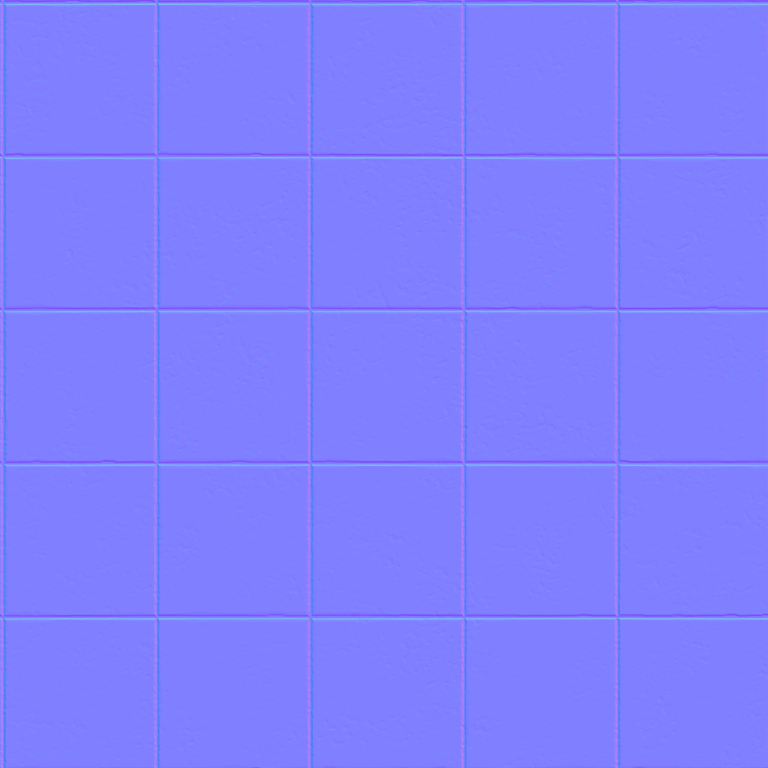
Write a three.js fragment shader that draws this texture map.

```glsl
#define TILES 5.0
#define ORIGIN vec2(0.0045, -0.0037)
#define GAP 0.0005
#define FLANK 0.0025
#define SHOULDER 0.0045
#define DEPTH 0.00096
#define JITTER 0.0005
#define TILT 0.0009
#define ROUGHNESS 0.0010
#define CHIP 0.0012
#define PIT_DEPTH 0.00009
#define SAMPLE_STEP 0.0007

varying vec2 vUv;

float hash(vec2 p) {
  vec3 q = fract(p.xyx * 0.1031);
  q += dot(q, q.yzx + 33.33);
  return fract((q.x + q.y) * q.z);
}

// Value noise with a quintic fade, so that its slope is continuous
float noise(vec2 p) {
  vec2 i = floor(p), f = fract(p);
  vec2 u = f * f * f * (f * (f * 6.0 - 15.0) + 10.0);
  float low = mix(hash(i), hash(i + vec2(1.0, 0.0)), u.x);
  float high = mix(hash(i + vec2(0.0, 1.0)), hash(i + 1.0), u.x);
  return mix(low, high, u.y);
}

// Distance from the joint centre at which a tile edge starts to rise
float edgeInset(vec2 edgeId, float along) {
  float shift = (hash(edgeId) - 0.5) * JITTER;
  float slant = (hash(edgeId + 57.0) - 0.5) * TILT * (along - 0.5);
  return GAP + shift + slant;
}

// Tile tops at DEPTH, joints at zero
float tileProfile(vec2 p) {
  vec2 grid = (p - ORIGIN) * TILES;
  vec2 cell = mod(floor(grid), TILES);
  vec2 local = fract(grid);
  vec2 side = step(0.5, local);
  vec2 toJoint = (0.5 - abs(local - 0.5)) / TILES;

  vec2 inset = vec2(
    edgeInset(cell * 2.0 + vec2(side.x, 11.0), local.y),
    edgeInset(cell * 2.0 + vec2(31.0, side.y), local.x) + 0.0002);
  inset.x += (noise(p * vec2(90.0, 260.0)) - 0.5) * ROUGHNESS;
  inset.y += (noise(p * vec2(60.0, 90.0) + 40.0) - 0.5) * ROUGHNESS * 0.5;

  // Chips along the lower edge of each tile
  float chips = smoothstep(0.74, 0.95, noise(p * vec2(42.0, 110.0) + 7.0));
  inset.y += CHIP * chips * (1.0 - side.y);

  // A steep flank, then a softly worn shoulder of varying width
  float wear = noise(p * 23.0 + 151.0);
  vec2 flank = FLANK * vec2(1.0 + 0.25 * side.x, 1.15 - 0.15 * side.y);
  vec2 shoulder = flank + SHOULDER * wear;
  vec2 rise = mix(smoothstep(inset, inset + flank, toJoint),
    smoothstep(inset, inset + shoulder, toJoint), 0.35);
  return DEPTH * min(rise.x, rise.y);
}

// Scattered small pits and fine grain over very faint waves
float surfaceRelief(vec2 p) {
  float waves = 0.00012 * noise(p * vec2(15.0, 26.0));
  float worn = smoothstep(0.3, 0.8, noise(p * 21.0 + 71.0));
  vec2 skewed = vec2(p.x + 0.4 * p.y, p.y - 0.4 * p.x);
  float pits = smoothstep(0.7, 0.92, noise(skewed * vec2(125.0, 165.0) + 90.0));
  float grain = noise(skewed.yx * 190.0 + 130.0) - 0.5;
  return waves + PIT_DEPTH * (grain * (0.4 + 0.5 * worn) - pits * (0.4 + worn));
}

float height(vec2 p) {
  return tileProfile(p) + surfaceRelief(p);
}

void main() {
  // Central differences give the slope, packed as a tangent-space normal
  vec2 e = vec2(SAMPLE_STEP, 0.0);
  vec2 slope = vec2(
    height(vUv + e.xy) - height(vUv - e.xy),
    height(vUv + e.yx) - height(vUv - e.yx)) / (2.0 * SAMPLE_STEP);
  vec3 normal = normalize(vec3(-slope, 1.0));
  gl_FragColor = vec4(normal * 0.5 + 0.5, 1.0);
}
```
